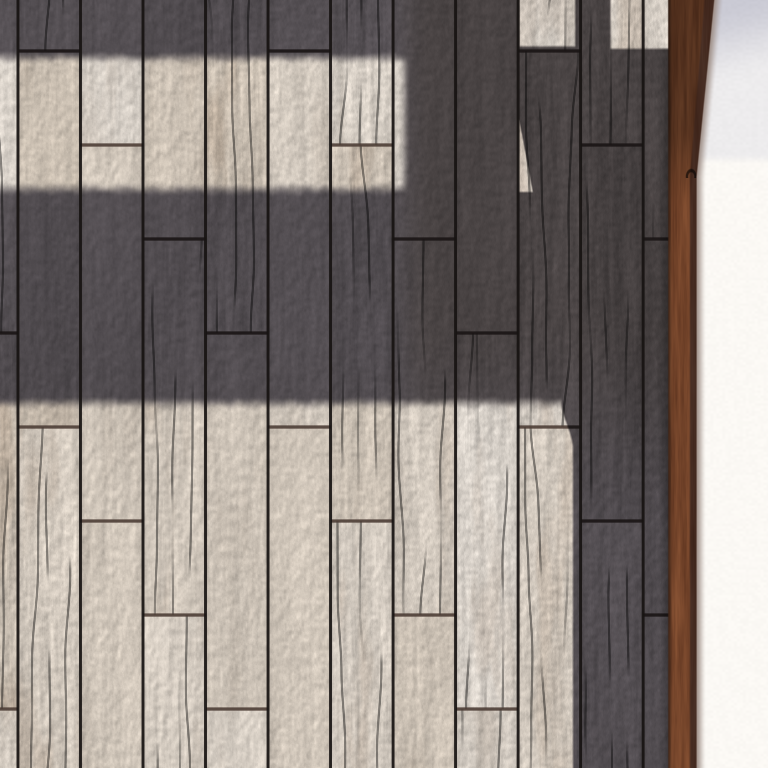
Reproduce this texture procedurally as a WebGL 2 fragment shader.

```glsl
#version 300 es
precision highp float;
// Weathered plank floor crossed by soft window shadows, beside a wooden rail
// and a pale cloth. Planks are staggered cells with noise grain and cracks;
// light is a union of soft boxes; rail and cloth are layered on the right.
uniform vec2 u_resolution;
out vec4 fragColor;

float hash(vec2 p) {
    return fract(sin(dot(p, vec2(127.1, 311.7))) * 43758.545);
}

float noise(vec2 p) {
    vec2 i = floor(p), f = fract(p);
    f = f * f * (3.0 - 2.0 * f);
    return mix(mix(hash(i), hash(i + vec2(1, 0)), f.x),
               mix(hash(i + vec2(0, 1)), hash(i + vec2(1, 1)), f.x), f.y);
}

float fbm(vec2 p) {
    float sum = 0.0, amp = 0.5;
    for (int i = 0; i < 4; i++) {
        sum += amp * noise(p);
        p = p * 2.03 + 17.3;
        amp *= 0.5;
    }
    return sum;
}

// 1 between lo and hi, with soft ends
float band(float lo, float hi, float x, float soft) {
    return smoothstep(lo - soft, lo + soft, x) * (1.0 - smoothstep(hi - soft, hi + soft, x));
}

// Amount of direct light on the floor
float sunlight(vec2 p) {
    float wobble = 0.004 * (noise(p * 90.0) - 0.5);
    float upper = band(0.754, 0.924, p.y + wobble, 0.009) * (1.0 - smoothstep(0.518, 0.535, p.x));
    float rightEdge = 0.746 - 0.015 * smoothstep(0.415, 0.478, p.y);
    float lower = (1.0 - smoothstep(0.465, 0.484, p.y + wobble))
                * (1.0 - smoothstep(rightEdge - 0.002, rightEdge + 0.002, p.x));
    float panes = band(0.676, 0.749, p.x, 0.002) * smoothstep(0.937, 0.942, p.y)
                + band(0.795, 0.880, p.x, 0.002) * smoothstep(0.934, 0.939, p.y);
    float sliver = band(0.675, 0.676 + 0.19 * (0.844 - p.y), p.x, 0.0015)
                 * band(0.750, 0.844, p.y, 0.002);
    return clamp(upper + lower + panes + sliver, 0.0, 1.0);
}

vec3 planks(vec2 p, float px) {
    // Each column drops its end joints by a quarter of the plank length
    float u = (p.x - 0.0234) / 0.0814, column = floor(u);
    float v = (p.y - 0.9336 + column * 0.1224) / 0.4896;
    vec2 id = vec2(column, floor(v)), cell = vec2(fract(u), fract(v));
    float tone = hash(id + 3.1), grainy = hash(id + 8.7);

    // Long fibres, broad stains and a lit relief
    vec2 g = p + id * 3.7;
    float bend = 0.006 * noise(g * vec2(9.0, 5.0));
    float fibre = fbm(vec2((g.x + bend) * 170.0, g.y * 9.0)) - 0.47;
    float stain = fbm(g * vec2(32.0, 5.0)) - 0.47;
    vec2 bump = g * vec2(150.0, 100.0);
    float relief = fbm(bump) - fbm(bump + vec2(0.5, -0.5));
    float speck = noise(g * vec2(380.0, 240.0)) - 0.5;
    float shade = 1.0 + 0.07 * (tone - 0.5) + fibre * mix(0.10, 0.34, grainy)
                + 0.17 * stain + 0.22 * relief + 0.05 * speck;

    // Thin slanted cracks on the grainier planks
    for (int i = 0; i < 3; i++) {
        float k = float(i), h = hash(id + k * 5.3);
        float path = 0.2 + 0.28 * k + (h - 0.5) * 0.5 * cell.y + 0.12 * (noise(vec2(k + h * 9.0, cell.y * 5.0)) - 0.5);
        float line = 1.0 - smoothstep(0.0008, 0.0008 + px, abs(cell.x - path) * 0.0814);
        float span = smoothstep(0.35, 0.6, noise(vec2(h * 40.0, cell.y * 4.0)));
        shade *= 1.0 - 0.42 * line * span * step(0.4, grainy);
    }

    float light = sunlight(p);
    vec3 dusk = mix(vec3(0.325, 0.305, 0.32), vec3(0.285, 0.262, 0.262),
                    smoothstep(0.50, 0.56, p.x) * smoothstep(0.30, 0.60, p.y));
    vec3 sunny = mix(vec3(0.81, 0.765, 0.71), vec3(0.82, 0.795, 0.765), tone);
    sunny -= vec3(0.02, 0.04, 0.055) * grainy * smoothstep(0.0, 0.25, -stain);
    vec3 color = mix(dusk, sunny, light) * shade;

    // End joints and long seams
    float joint = min(cell.y, 1.0 - cell.y) * 0.4896;
    float seam = min(cell.x, 1.0 - cell.x) * 0.0814;
    color *= 1.0 - 0.12 * exp(-seam * 400.0);
    color = mix(color, mix(vec3(0.10, 0.08, 0.08), vec3(0.30, 0.24, 0.21), light),
                0.9 * (1.0 - smoothstep(0.0013, 0.0016 + px, joint)));
    color = mix(color, vec3(0.09, 0.075, 0.07), 0.92 * (1.0 - smoothstep(0.0011, 0.0014 + px, seam)));
    return color * (1.0 - 0.3 * smoothstep(0.855, 0.872, p.x) * (1.0 - light));
}

void main() {
    vec2 p = gl_FragCoord.xy / u_resolution;
    float px = 1.0 / min(u_resolution.x, u_resolution.y);
    vec3 color = planks(p, px);

    // Wooden rail with a dark inner side, widening towards the top
    float flare = max(0.0, (p.y - 0.77) / 0.23);
    float grain = fbm(vec2(p.x * 260.0, p.y * 14.0));
    vec3 wood = mix(vec3(0.36, 0.20, 0.12), vec3(0.57, 0.35, 0.22), grain);
    wood *= mix(1.0, 0.72, smoothstep(0.72, 0.85, p.y));
    wood *= 0.55 + 0.45 * smoothstep(0.870, 0.876, p.x);
    float inner = 0.898 + 0.019 * flare;
    wood = mix(wood, vec3(0.23, 0.13, 0.09) + 0.08 * grain, smoothstep(inner - px, inner + 0.002, p.x));
    float notch = length((p - vec2(0.900, 0.770)) * vec2(1.0, 0.7));
    wood *= 1.0 - 0.6 * band(0.004, 0.007, notch, 0.001) * step(0.768, p.y);
    color = mix(color, wood, smoothstep(0.870 - px, 0.870 + px, p.x));

    // Cloth: cool shaded top, bright body, soft shadow along the rail
    float rim = 0.907 + 0.023 * flare, depth = p.x - rim;
    vec3 cloth = mix(vec3(0.985, 0.975, 0.958), vec3(0.93, 0.925, 0.93), smoothstep(0.785, 0.80, p.y));
    cloth = mix(cloth, vec3(0.79, 0.79, 0.83), smoothstep(0.89, 1.0, p.y + 0.25 * (0.96 - p.x)));
    cloth *= 1.0 + 0.02 * (noise(p * vec2(260.0, 300.0)) - 0.5);
    cloth = mix(vec3(0.62, 0.56, 0.53), cloth, smoothstep(-0.002, 0.013, depth));
    color = mix(color, cloth, smoothstep(-px, px, depth));
    fragColor = vec4(clamp(color, 0.0, 1.0), 1.0);
}
```
